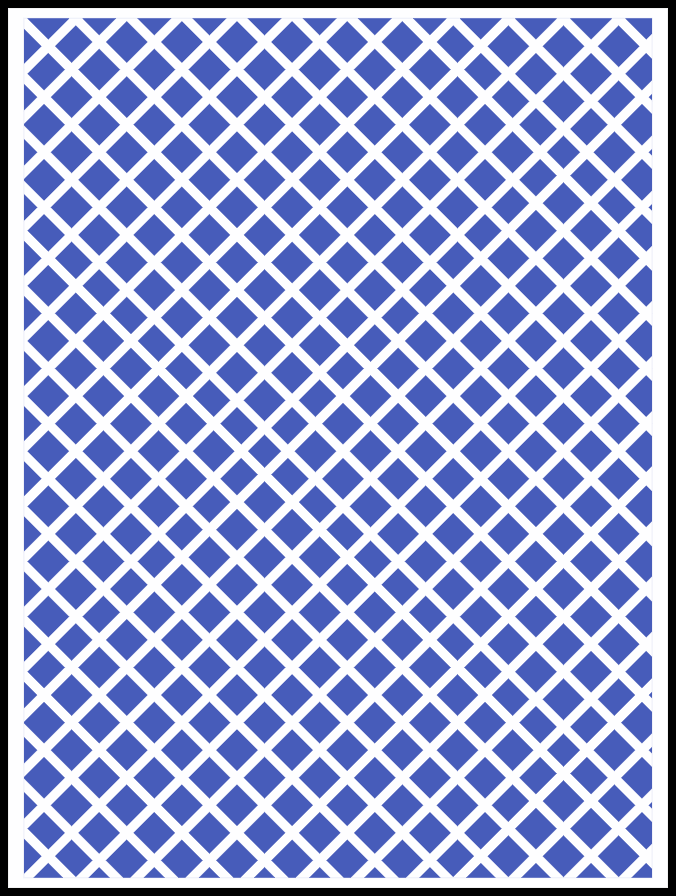
Write a WebGL 1 fragment shader that draws this pattern.

```glsl
precision highp float;

uniform vec2 u_resolution;

// Lengths are in design units: the canvas is UNITS_HIGH tall.
const float UNITS_HIGH = 768.0;
const float BORDER = 6.9;                       // black edge
const vec2 MARGIN = vec2(20.5, 15.6);           // canvas edge to lattice panel
const float CELL = 47.25;                       // diamond pitch along x
const float SEAM_CELL = 40.0;                   // narrower pitch at each seam
const float CELLS_PER_TILE = 10.0;              // full cells between seams
const float BAND = 11.5;                        // white band, measured along x
const vec2 SEAM_CENTER = vec2(608.0, -154.5);   // seam on x + y and on x - y
const float HAIRLINE = 0.7;
const float HAIRLINE_OPACITY = 0.12;

const vec3 BLACK = vec3(0.0);
const vec3 WHITE = vec3(0.995, 0.995, 1.0);
const vec3 BLUE = vec3(0.28, 0.36, 0.73);

// Signed distance to a centred box, positive inside.
float insideBox(vec2 p, vec2 halfSize) {
  vec2 d = halfSize - abs(p);
  return min(d.x, d.y);
}

// Distance inside a cell from its bands; one cell per tile is narrower.
float insideCell(float t) {
  float tile = SEAM_CELL + CELLS_PER_TILE * CELL;
  float q = mod(t + 0.5 * SEAM_CELL, tile);
  bool seam = q < SEAM_CELL;
  float width = seam ? SEAM_CELL : CELL;
  float r = seam ? q : mod(q - SEAM_CELL, CELL);
  return (min(r, width - r) - 0.5 * BAND) * 0.70710678;
}

// Antialiased coverage of a signed distance.
float coverage(float d, float pixel) {
  return clamp(d / pixel + 0.5, 0.0, 1.0);
}

void main() {
  float pixel = UNITS_HIGH / u_resolution.y;
  vec2 p = gl_FragCoord.xy * pixel;
  vec2 halfCanvas = 0.5 * u_resolution * pixel;
  vec2 centered = p - halfCanvas;

  // Two diagonal band families leave the diamonds between them.
  vec2 diagonal = vec2(p.x + p.y, p.x - p.y) - SEAM_CENTER;
  float diamond = min(insideCell(diagonal.x), insideCell(diagonal.y));
  float panel = insideBox(centered, halfCanvas - MARGIN);
  float blue = coverage(min(diamond, panel), pixel);

  // Faint outline of the panel.
  float outline = coverage(0.5 * HAIRLINE - abs(panel), pixel);
  blue = max(blue, outline * HAIRLINE_OPACITY);

  // White sheet inside the black border.
  float sheet = coverage(insideBox(centered, halfCanvas - BORDER), pixel);
  vec3 color = mix(BLACK, mix(WHITE, BLUE, blue), sheet);
  gl_FragColor = vec4(color, 1.0);
}
```
